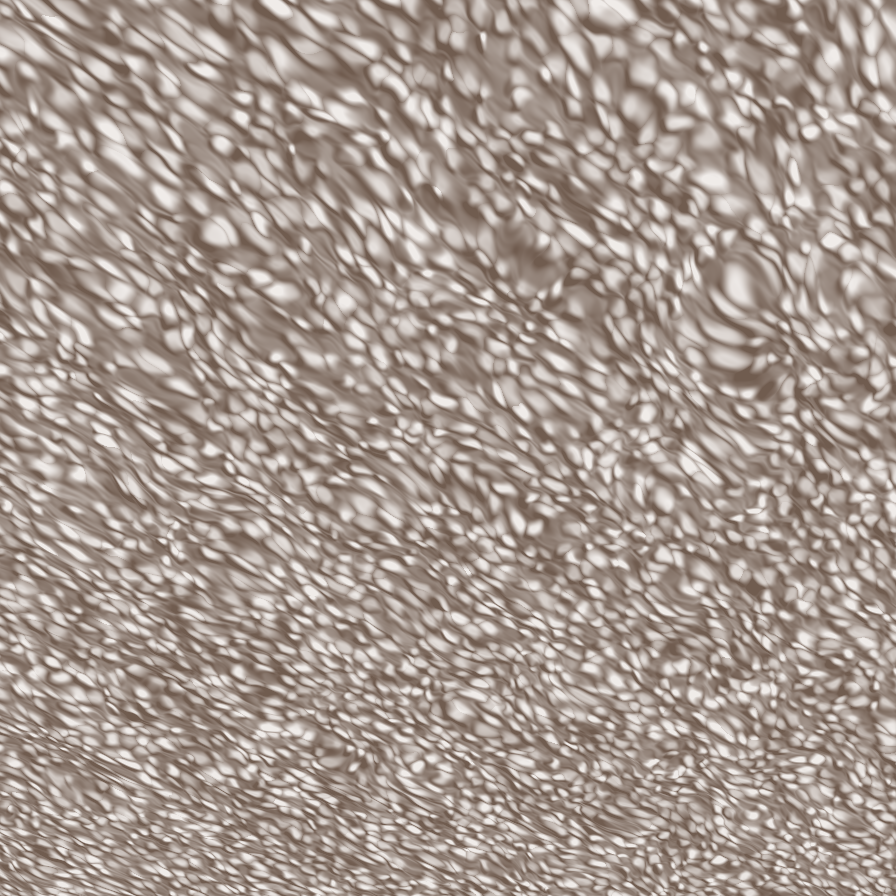
Give the GLSL for this texture, as a three.js fragment shader.

```glsl
// Pale, soft-edged grains on a brown ground, slanting down to the right.
// Jittered elongated cells give the grains, fine stretched noise the streaks;
// a receding plane makes both shrink and flatten towards the lower edge.

#define GRAIN_SIZE vec2(0.0275, 0.0160)
#define GRAIN_RADIUS 0.60
#define GRAIN_ANGLE -0.62
#define HORIZON 1.2
#define WARP 0.45
#define SHADOW 0.24
#define STREAK_SCALE vec2(1.1, 2.5)
#define DARK_BROWN vec3(0.44, 0.36, 0.31)
#define PALE_CREAM vec3(0.94, 0.925, 0.915)

varying vec2 vUv;

float hash(vec2 p) {
  return fract(sin(dot(p, vec2(127.1, 311.7))) * 43758.5453);
}

vec2 hash2(vec2 p) {
  return vec2(hash(p), hash(p + 57.3));
}

float noise(vec2 p) {
  vec2 i = floor(p);
  vec2 f = fract(p);
  f = f * f * (3.0 - 2.0 * f);
  float low = mix(hash(i), hash(i + vec2(1.0, 0.0)), f.x);
  float high = mix(hash(i + vec2(0.0, 1.0)), hash(i + 1.0), f.x);
  return mix(low, high, f.y);
}

vec2 noise2(vec2 p) {
  return vec2(noise(p), noise(p + 31.7)) - 0.5;
}

mat2 rotation(float a) {
  return mat2(cos(a), -sin(a), sin(a), cos(a));
}

// Receding plane, unscaled at the middle of the canvas
vec2 recede(vec2 uv) {
  float middle = HORIZON + 0.5;
  float depth = (uv.y + HORIZON) / middle;
  return vec2((uv.x - 0.5) / depth, -middle / depth);
}

// x: grain cover, y: brightness of the top grain, z: shadow cover
vec3 grains(vec2 p) {
  vec2 cell = floor(p);
  vec3 result = vec3(0.0, 0.8, 0.0);
  for (int j = -1; j <= 1; j++) {
    for (int i = -1; i <= 1; i++) {
      vec2 id = cell + vec2(float(i), float(j));
      vec2 centre = id + 0.5 + 0.8 * (hash2(id) - 0.5);
      vec2 look = hash2(id + 19.4);
      mat2 turn = rotation((look.x - 0.5) * 0.9);
      vec2 stretch = vec2(mix(0.8, 1.15, look.y), mix(1.2, 0.9, look.x));
      float radius = GRAIN_RADIUS * mix(0.7, 1.2, hash(id + 8.1));
      vec2 offset = p - centre;
      float d = length(turn * offset * stretch);
      float shade = length(turn * (offset + vec2(0.05, 0.3)) * stretch);
      float cover = 1.0 - smoothstep(0.2 * radius, radius, d);
      if (cover > result.x) {
        result.xy = vec2(cover, mix(0.68, 1.08, hash(id + 4.6)));
      }
      result.z = max(result.z, 1.0 - smoothstep(0.4 * radius, radius, shade));
    }
  }
  return result;
}

void main() {
  vec2 p = rotation(GRAIN_ANGLE) * recede(vUv) / GRAIN_SIZE;

  // Bend the rows, then roughen the outlines
  p += 1.6 * noise2(p * 0.3);
  p += WARP * noise2(p * 1.7);

  // Streaked ground
  float streak = 0.6 * noise(p * STREAK_SCALE) + 0.4 * noise(p * STREAK_SCALE * 2.1 + 7.7);
  float ground = 0.25 + 0.65 * (streak - 0.5);

  // Grains and the dark slivers below them
  vec3 grain = grains(p);
  float patchy = 0.16 * (noise(p * 0.45 + 90.0) - 0.5);
  float tone = mix(ground, grain.y + 0.25 * (streak - 0.5), grain.x);
  tone += patchy - SHADOW * grain.z * (1.0 - grain.x);

  gl_FragColor = vec4(mix(DARK_BROWN, PALE_CREAM, clamp(tone, 0.0, 1.0)), 1.0);
}
```
